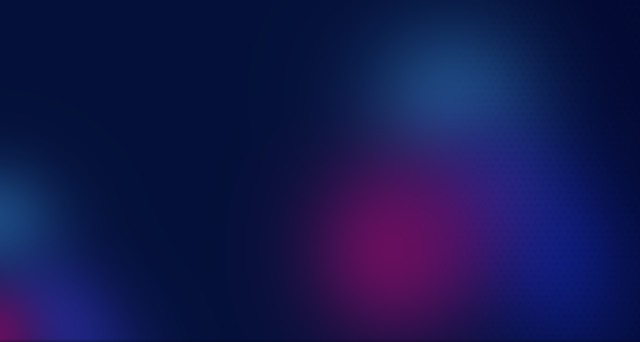
This background is drawn by a WebGL 1 fragment shader. Its source:

```glsl
precision highp float;
// Soft teal, magenta and blue glows on deep navy, with a faint honeycomb of dots at the right.

uniform vec2 u_resolution;

const float ASPECT = 1.87;
const vec3 NAVY = vec3(0.016, 0.064, 0.224);
const vec3 MIDNIGHT = vec3(0.012, 0.040, 0.200);
const vec3 TEAL = vec3(0.120, 0.315, 0.535);
const vec3 BLUE = vec3(0.055, 0.120, 0.530);
const vec3 INDIGO = vec3(0.125, 0.155, 0.540);
const vec3 VIOLET = vec3(0.310, 0.080, 0.480);
const vec3 MAGENTA = vec3(0.425, 0.058, 0.370);

// Gaussian falloff inside a tilted ellipse
float glow(vec2 p, vec2 center, vec2 radius, float tilt) {
  float c = cos(tilt);
  float s = sin(tilt);
  vec2 d = p - center;
  d = vec2(c * d.x + s * d.y, c * d.y - s * d.x) / radius;
  return exp(-dot(d, d));
}

// Distance to the nearest point of a triangular lattice
float latticeDistance(vec2 p, float spacing) {
  vec2 cell = spacing * vec2(1.0, 1.7320508);
  vec2 a = mod(p, cell) - 0.5 * cell;
  vec2 b = mod(p + 0.5 * cell, cell) - 0.5 * cell;
  return sqrt(min(dot(a, a), dot(b, b)));
}

// Round dots with softened edges
float dots(vec2 p, float spacing, float radius, float soft) {
  return 1.0 - smoothstep(radius - soft, radius + soft, latticeDistance(p, spacing));
}

void main() {
  vec2 uv = gl_FragCoord.xy / u_resolution;
  vec2 p = uv * vec2(ASPECT, 1.0);
  float pixel = 1.0 / u_resolution.y;

  // Base, deepening toward the right edge
  vec3 color = mix(NAVY, MIDNIGHT, smoothstep(1.35, 1.8, p.x));

  // Main cluster
  color = mix(color, BLUE, 0.86 * glow(p, vec2(1.60, 0.27), vec2(0.23, 0.33), 0.35));
  color = mix(color, TEAL, 0.90 * glow(p, vec2(1.32, 0.71), vec2(0.25, 0.23), 0.0));
  color = mix(color, INDIGO, 0.75 * glow(p, vec2(1.45, 0.45), vec2(0.17, 0.20), 0.3));
  color = mix(color, VIOLET, 0.60 * glow(p, vec2(1.28, 0.33), vec2(0.20, 0.22), 0.0));
  color = mix(color, MAGENTA, 0.92 * glow(p, vec2(1.14, 0.27), vec2(0.235, 0.26), 0.0));

  // Corner cluster at the lower left
  color = mix(color, INDIGO, 0.92 * glow(p, vec2(0.18, 0.05), vec2(0.18, 0.29), 0.70));
  color = mix(color, TEAL, 0.85 * glow(p, vec2(-0.03, 0.36), vec2(0.19, 0.16), 0.0));
  color = mix(color, MAGENTA, 0.92 * glow(p, vec2(-0.03, 0.02), vec2(0.14, 0.14), 0.0));

  // Honeycomb texture fading in from the middle, its rows level
  float fade = smoothstep(1.24, 1.55, p.x);
  color *= 1.0 - 0.045 * fade * dots(p, 0.022, 0.0055, max(pixel, 0.003));

  // Thin shade along the bottom edge
  color *= mix(0.8, 1.0, smoothstep(0.002, 0.010, p.y));

  gl_FragColor = vec4(color, 1.0);
}
```
